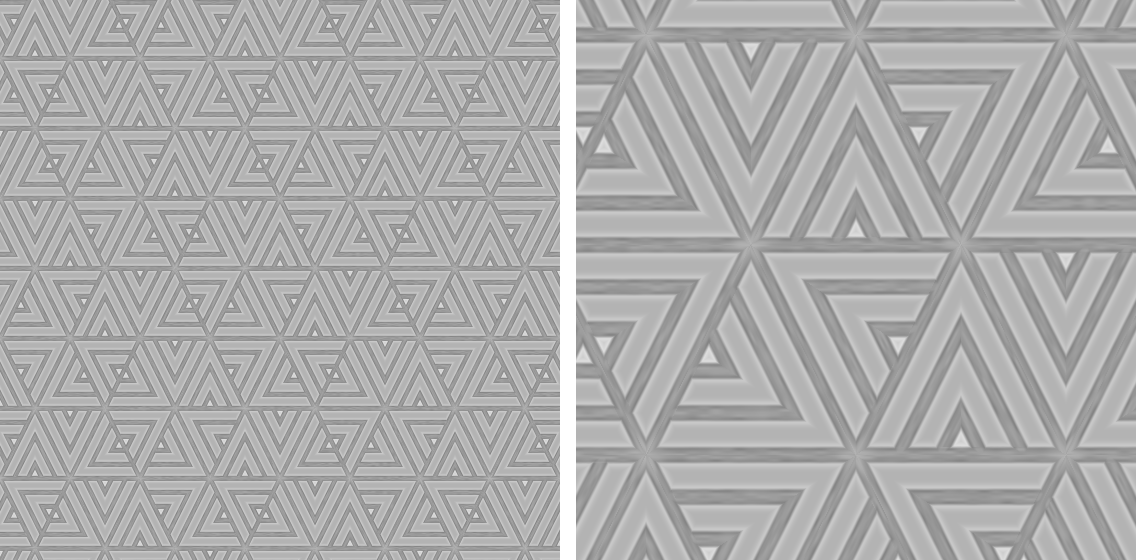
Left, the full canvas; right, a detail of the centre.
Write a three.js fragment shader that draws this pattern.

```glsl
// Grey relief of triangles, eight rows of eight, each carved with nested chevrons.
varying vec2 vUv;

float hash(vec2 p) {
  return fract(sin(dot(p, vec2(127.1, 311.7))) * 43758.5453);
}

float noise(vec2 p) {
  vec2 i = floor(p);
  vec2 f = fract(p);
  f = f * f * (3.0 - 2.0 * f);
  return mix(mix(hash(i), hash(i + vec2(1.0, 0.0)), f.x),
             mix(hash(i + vec2(0.0, 1.0)), hash(i + 1.0), f.x), f.y);
}

void main() {
  // Rows shift by one cell every two rows; odd rows are mirrored
  vec2 p = vUv * 8.0 - vec2(0.0, 1.0 / 6.0);
  float row = floor(p.y);
  float height = fract(p.y);
  float odd = mod(row, 2.0);
  float x = (p.x - 1.5 - 0.5 * row + odd) * (1.0 - 2.0 * odd);

  // Triangle under the point, and its distances to the three sides
  float u = x + 0.5 * height;
  float w = x - 0.5 * height;
  bool pointsDown = floor(u) > floor(w);
  vec3 sides = vec3(fract(u), 1.0 - fract(w), 1.0 - height);
  if (!pointsDown) sides = 1.0 - sides;

  // Turn the triangle so that the chevrons open towards side z
  float turn = mod(floor(u), 3.0);
  if (turn > 1.5) sides = sides.zxy;
  else if (turn > 0.5) sides = sides.yzx;

  // Signed distance to the grooves: borders and nested chevrons
  float chevron = min(sides.x, sides.y);
  float spacing = abs(fract(chevron / 0.2 + 0.5) - 0.5) * 0.2;
  float edge = min(spacing, sides.z) - 0.037;

  // Streaked grain that follows each groove
  vec3 along = sides.x < sides.y ? sides : sides.yzx;
  if (sides.z < min(chevron, 0.037)) along = sides.zxy;
  vec2 cell = vec2(floor(u) * 17.0 + (pointsDown ? 7.0 : 0.0), row * 31.0);
  float grain = noise(vec2((along.y - along.z) * 9.0, along.x * 75.0) + cell) - 0.5;

  // Grooves darken at their rims and fade where borders meet
  float corner = max(sides.x, max(sides.y, sides.z));
  float groove = mix(0.615, 0.54, smoothstep(-0.028, -0.004, edge));
  groove += 0.07 * grain + 0.06 * smoothstep(0.86, 1.0, corner);

  // Raised bands glow along their rims, most in the innermost tip
  float band = 0.7 + 0.1 * exp(-edge * edge / 0.0006);
  band += 0.08 * smoothstep(0.43, 0.45, chevron);

  float shade = mix(groove, band, smoothstep(-0.01, 0.01, edge));
  gl_FragColor = vec4(vec3(shade), 1.0);
}
```
